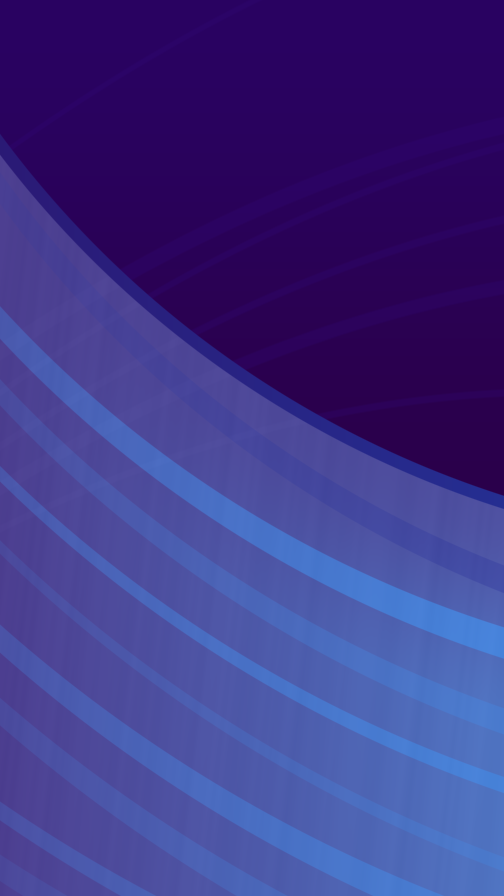
A Shadertoy shader for this background:

```glsl
// Sweeping translucent blue ribbons under a deep violet sky.
// Ribbons are ranges of radius around a far centre at the upper right, widened
// towards the right; faint parabolic arcs cross the sky, soft streaks the sheet.

#define CENTRE vec2(1.609, 2.697)
#define RIM_OUTER 1.998
#define RIM_INNER 2.023
#define SKY_TOP vec3(0.160, 0.008, 0.380)
#define SKY_LOW vec3(0.165, 0.000, 0.295)
#define SHEET_LEFT vec3(0.300, 0.245, 0.565)
#define SHEET_RIGHT vec3(0.310, 0.455, 0.760)
#define RIBBON_LIGHT vec3(0.270, 0.530, 0.880)
#define RIBBON_SHADE vec3(0.200, 0.230, 0.620)
#define ARC_TINT vec3(0.190, 0.030, 0.470)
#define ARC_BEND 0.22
#define STREAK_GAIN 0.022

// Ribbons: radius at the left, growth to the right, width, strength (< 0: shade)
const vec4 ribbons[9] = vec4[9](
    vec4(2.044, 0.086, 0.044, -0.45),
    vec4(2.218, 0.030, 0.050, 0.85),
    vec4(2.320, 0.083, 0.042, 0.42),
    vec4(2.447, 0.088, 0.026, 0.75),
    vec4(2.560, 0.130, 0.023, 0.35),
    vec4(2.692, 0.115, 0.050, 0.65),
    vec4(2.810, 0.140, 0.050, 0.40),
    vec4(2.981, 0.040, 0.035, 0.55),
    vec4(3.070, 0.030, 0.050, 0.30));

// Sky arcs: height at the right, slope, width
const vec3 arcs[6] = vec3[6](
    vec3(1.975, 0.28, 0.012),
    vec3(1.546, 0.23, 0.034),
    vec3(1.495, 0.27, 0.014),
    vec3(1.350, 0.23, 0.016),
    vec3(1.222, 0.18, 0.028),
    vec3(1.005, 0.05, 0.014));

float hash(float n) {
    n = fract(n * 0.1031);
    n *= n + 33.33;
    return fract(n * (n + n));
}

float noise(float x) {
    float cell = floor(x);
    return mix(hash(cell), hash(cell + 1.0), smoothstep(0.0, 1.0, x - cell));
}

float edge(float d, float soft) {
    return smoothstep(-soft, soft, d);
}

// Coverage of the range from 0 to width
float band(float d, float width, float soft) {
    return edge(d, soft) * edge(width - d, soft);
}

float skyArcs(vec2 p, float soft) {
    float cover = 0.0;
    float back = 1.0 - p.x;
    for (int i = 0; i < 6; i++) {
        float top = arcs[i].x - back * (arcs[i].y + ARC_BEND * back);
        cover = max(cover, band(top - p.y, arcs[i].z, soft));
    }
    return cover;
}

vec3 sheetColor(vec2 p, float r, float soft) {
    // Violet to blue, held back near the rim
    float blue = p.x * mix(0.32, 1.0, smoothstep(2.0, 2.45, r));
    vec3 color = mix(SHEET_LEFT, SHEET_RIGHT, blue);

    for (int i = 0; i < 9; i++) {
        vec4 b = ribbons[i];
        float width = b.z * mix(0.9, 1.2, p.x);
        float cover = band(r - b.x - b.y * p.x, width, soft);
        vec3 tint = b.w < 0.0 ? RIBBON_SHADE : RIBBON_LIGHT;
        color = mix(color, tint, cover * abs(b.w) * mix(0.42, 1.0, p.x));
    }

    // Fine slanted streaks
    float across = p.x - 0.12 * p.y + 2.0;
    float streak = 0.6 * noise(across * 38.0) + 0.4 * noise(across * 95.0);
    return color + STREAK_GAIN * (streak - 0.5);
}

void mainImage(out vec4 fragColor, in vec2 fragCoord) {
    // Width is 1, height 16/9
    vec2 p = fragCoord / iResolution.xy * vec2(1.0, 16.0 / 9.0);
    float soft = 0.8 / iResolution.x;
    float r = distance(p, CENTRE);

    // Sky
    vec3 color = mix(SKY_LOW, SKY_TOP, smoothstep(0.8, 1.75, p.y));
    float arcCover = skyArcs(p, soft + 0.001);
    color = mix(color, ARC_TINT, 0.28 * arcCover);

    // Dark rim, then the sheet with its ribbons
    vec3 rim = mix(vec3(0.165, 0.100, 0.460), vec3(0.145, 0.180, 0.570), p.x);
    color = mix(color, rim, edge(r - RIM_OUTER, soft));
    vec3 sheet = sheetColor(p, r, soft) + 0.008 * arcCover;
    color = mix(color, sheet, edge(r - RIM_INNER, soft));

    fragColor = vec4(color, 1.0);
}
```
